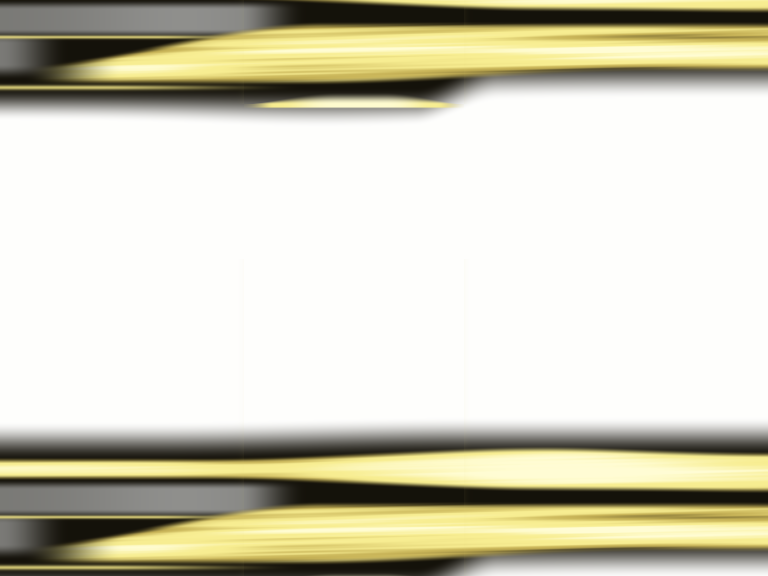
Reproduce this background procedurally as a WebGL 1 fragment shader.

```glsl
precision highp float;
uniform vec2 u_resolution;

// Vertical lengths are percentages of the canvas height
const float PERIOD = 83.33;
const float WRAP = 38.33;
const float STREAK_GAIN = 0.34;
const vec2 STREAK_SCALE = vec2(2.6, 1.5);
const vec3 PAPER = vec3(0.995, 0.995, 0.99);
const vec3 INK = vec3(0.08, 0.07, 0.04);
const vec3 STEEL = vec3(0.56, 0.56, 0.55);
const vec3 BRONZE = vec3(0.40, 0.35, 0.16);
const vec3 GOLD = vec3(0.78, 0.70, 0.34);
const vec3 LEMON = vec3(0.97, 0.93, 0.57);
const vec3 CREAM = vec3(1.0, 0.99, 0.83);

float hash(vec2 p) {
  return fract(sin(dot(p, vec2(127.1, 311.7))) * 43758.5453);
}

float noise(vec2 p) {
  vec2 cell = floor(p);
  vec2 f = fract(p);
  f = f * f * (3.0 - 2.0 * f);
  float low = mix(hash(cell), hash(cell + vec2(1.0, 0.0)), f.x);
  float high = mix(hash(cell + vec2(0.0, 1.0)), hash(cell + 1.0), f.x);
  return mix(low, high, f.y);
}

// Soft interval from a to b
float span(float v, float a, float b, float soft) {
  return smoothstep(a - soft, a + soft, v) * (1.0 - smoothstep(b - soft, b + soft, v));
}

float bump(float v, float centre, float width) {
  float d = (v - centre) / width;
  return exp(-d * d);
}

vec3 goldRamp(float shine) {
  vec3 c = mix(INK, BRONZE, smoothstep(0.0, 0.25, shine));
  c = mix(c, GOLD, smoothstep(0.2, 0.5, shine));
  c = mix(c, LEMON, smoothstep(0.45, 0.8, shine));
  return mix(c, CREAM, smoothstep(0.8, 1.1, shine));
}

// Dark halo behind the ribbons
float shadow(float x, float t) {
  float step_ = smoothstep(0.54, 0.65, x);
  float lift = 0.8 * smoothstep(0.2, 0.6, x);
  float upper = smoothstep(-10.2 - lift, -3.2 - lift, t);
  float start = mix(15.2, 10.0, step_);
  float end = mix(21.0, 17.2, step_) + 1.2 * bump(x, 0.42, 0.2);
  return upper * (1.0 - smoothstep(start, end, t));
}

// Grey panels on the left
float panel(float x, float t) {
  float wide = span(t, 0.8, 5.9, 0.9) * (1.0 - smoothstep(0.31, 0.40, x));
  float narrow = span(t, 6.2, 12.5, 1.4) * (1.0 - smoothstep(0.0, 0.09, x));
  return max(wide, narrow) * (0.82 + 0.18 * bump(x, 0.24, 0.14));
}

vec3 paintRibbon(vec3 base, float t, float top, float bottom, float soft, float shine) {
  float d = (2.0 * t - top - bottom) / (bottom - top);
  float cover = span(t, top, bottom, soft);
  return mix(base, goldRamp(shine - 0.32 * d * d), cover);
}

void main() {
  vec2 uv = gl_FragCoord.xy / u_resolution;
  float x = uv.x;
  float t = mod(100.0 * (1.0 - uv.y) + WRAP, PERIOD) - WRAP;

  vec3 color = mix(PAPER, INK, shadow(x, t));
  color = mix(color, STEEL, panel(x, t));

  // Streaks stretched along the ribbons
  float slant = t + 3.0 * x;
  float streak = noise(vec2(x, slant) * STREAK_SCALE) - 0.5;
  streak += 0.5 * (noise(vec2(x, slant) * STREAK_SCALE * 2.0 + 17.0) - 0.5);
  streak *= STREAK_GAIN;

  // Upper ribbon, swelling to the right
  float halfA = mix(1.5, 3.1, smoothstep(0.25, 0.68, x)) + 0.3 * bump(x, 0.72, 0.13);
  float midA = -1.9 + 0.6 * smoothstep(0.7, 1.0, x);
  float shineA = 0.92 + 0.5 * streak + 0.18 * bump(x, 0.74, 0.2) - 0.18 * bump(x, 0.34, 0.1);
  color = paintRibbon(color, t, midA - halfA, midA + halfA, 0.6, shineA);

  // Main ribbon, opening from the left
  float topB = mix(12.0, 4.4, smoothstep(0.0, 0.42, x));
  float bottomB = mix(14.2, 11.9, smoothstep(0.4, 0.85, x));
  float shineB = 0.78 + streak + 0.25 * bump(x, 0.48, 0.2) * bump(t, 7.8, 1.6);
  shineB += 0.25 * bump(x, 0.19, 0.12) * bump(t, 12.2, 1.0);
  shineB += 0.32 * smoothstep(0.55, 0.85, x) * bump(t, 9.3, 1.3);
  shineB -= 0.35 * smoothstep(0.6, 0.95, x) * bump(t, 6.5, 0.7);
  vec3 ribbonB = paintRibbon(color, t, topB, bottomB, 0.7, shineB);
  color = mix(color, ribbonB, smoothstep(0.03, 0.16, x));

  // Fine threads
  float threadHigh = bump(t, 6.45, 0.3) * (1.0 - smoothstep(0.2, 0.35, x));
  float threadLow = bump(t, 15.2, 0.42) * (1.0 - smoothstep(0.12, 0.4, x));
  color = mix(color, goldRamp(0.68), 0.85 * max(threadHigh, threadLow));

  // Short glint with a crisp lower edge
  float taper = smoothstep(0.30, 0.44, x) * (1.0 - smoothstep(0.5, 0.62, x));
  float rise = smoothstep(18.5 - 2.2 * taper - 0.3, 18.1, t);
  float glint = rise * (1.0 - smoothstep(18.5, 18.9, t)) * smoothstep(0.0, 0.35, taper);
  color = mix(color, goldRamp(0.6 + 0.45 * taper), glint);

  gl_FragColor = vec4(color, 1.0);
}
```
